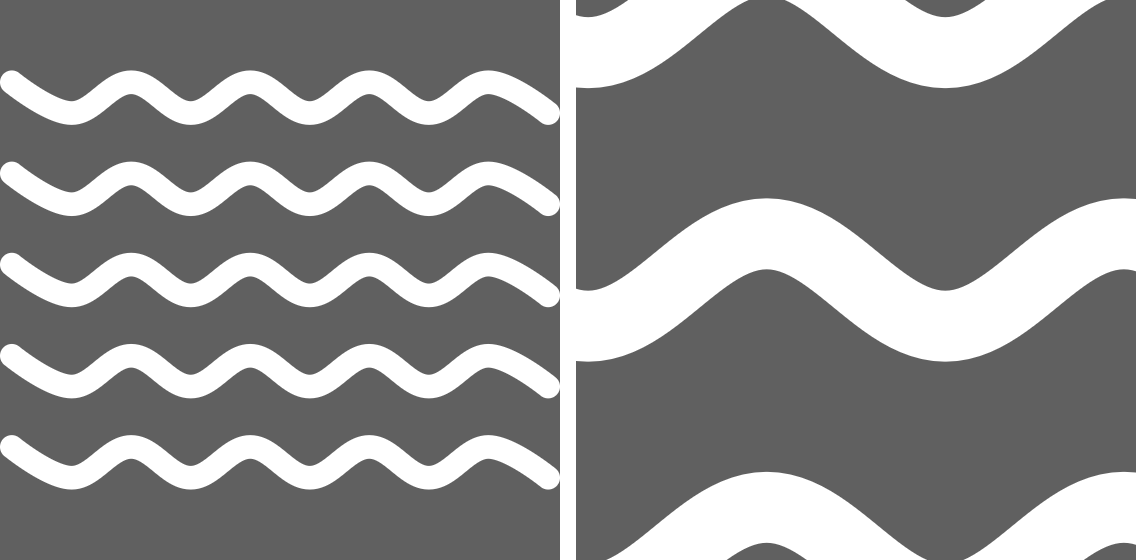
Left, the full canvas; right, a detail of the centre.
Reproduce this pattern procedurally as a Shadertoy shader.

```glsl
// Five rows of white round-capped wavy strokes on a flat grey ground.

#define ROWS 5.0
#define ROW_PITCH 0.1628
#define HALF_STEP 0.1063      // trough to crest, horizontally
#define HALF_STEPS 7.0        // half waves between the two end strokes
#define AMPLITUDE 0.0275
#define HANDLE 0.0391         // flatness of crests and troughs
#define HALF_WIDTH 0.0211
#define SEGMENTS 24
#define GROUND vec3(0.376)
#define INK vec3(1.0)

float segmentDistance(vec2 p, vec2 a, vec2 b) {
    vec2 pa = p - a, ba = b - a;
    return length(pa - ba * clamp(dot(pa, ba) / dot(ba, ba), 0.0, 1.0));
}

vec2 cubicBezier(vec2 a, vec2 b, vec2 c, vec2 d, float t) {
    float s = 1.0 - t;
    return s * s * s * a + 3.0 * s * s * t * b + 3.0 * s * t * t * c + t * t * t * d;
}

// Distance to a rise from the trough at x = 0 to the top at x = span.
float riseDistance(vec2 p, float span, float topHandle) {
    vec2 a = vec2(0.0, -AMPLITUDE);
    vec2 b = vec2(HANDLE, -AMPLITUDE);
    vec2 c = vec2(span - topHandle, AMPLITUDE);
    vec2 d = vec2(span, AMPLITUDE);
    float nearest = 1e3;
    vec2 previous = a;
    for (int i = 1; i <= SEGMENTS; i++) {
        vec2 point = cubicBezier(a, b, c, d, float(i) / float(SEGMENTS));
        nearest = min(nearest, segmentDistance(p, previous, point));
        previous = point;
    }
    return nearest;
}

// Distance to one full wave centred on the origin.
float waveDistance(vec2 p) {
    // Half-turn symmetry: only the left half is needed
    if (p.x > 0.0) p = -p;
    float firstTrough = 0.5 * HALF_STEPS * HALF_STEP;
    float x = p.x + firstTrough;

    // End stroke, straight towards its cap
    if (x < 0.0) return riseDistance(vec2(-x, p.y), 0.5 - HALF_WIDTH - firstTrough, 0.0);

    // Inner waves, mirrored at every crest and trough
    float folded = abs(mod(x / HALF_STEP + 1.0, 2.0) - 1.0) * HALF_STEP;
    return riseDistance(vec2(folded, p.y), HALF_STEP, HANDLE);
}

void mainImage(out vec4 fragColor, in vec2 fragCoord) {
    float pixel = 1.0 / min(iResolution.x, iResolution.y);
    vec2 p = (fragCoord - 0.5 * iResolution.xy) * pixel;

    // Nearest row
    float lastRow = 0.5 * (ROWS - 1.0);
    float row = clamp(floor(p.y / ROW_PITCH + lastRow + 0.5) - lastRow, -lastRow, lastRow);
    p.y -= row * ROW_PITCH;

    // Smooth-edged stroke
    float coverage = clamp(0.5 - (waveDistance(p) - HALF_WIDTH) / pixel, 0.0, 1.0);
    fragColor = vec4(mix(GROUND, INK, coverage), 1.0);
}
```
